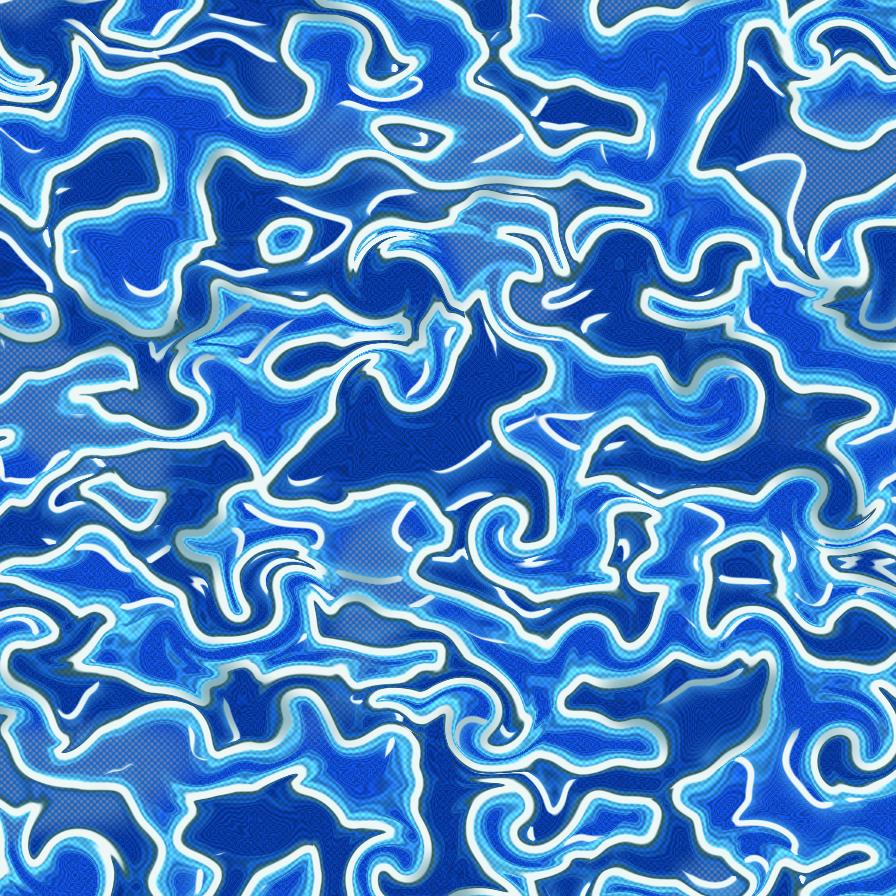
Write a WebGL 2 fragment shader that draws this pattern.

```glsl
#version 300 es
precision highp float;
// Curling blue ribbons and dark pools, outlined by soft white contour lines.
// Gradient noise is bent by scattered vortices; its zero contours, measured
// as distances, give the outlines, the banded shading and the loose strokes.

#define RIBBON_SCALE vec2(8.6, 13.4)
#define DETAIL 0.22
#define RIBBON_BIAS 0.20
#define SWIRL_CELLS 8.0
#define SWIRL_RADIUS 0.62
#define SWIRL_TURN 2.9
#define LINE_HALF_WIDTH 0.0042
#define LINE_SOFTNESS 0.0013
#define PATCH_LEVEL 0.14
#define WEAVE_COUNT 140.0
#define WEAVE_DEPTH 0.24
#define BAND_DEPTH 0.15

uniform vec2 u_resolution;
out vec4 fragColor;

const float TAU = 6.2832;
const vec3 WHITE = vec3(0.93, 0.97, 0.96);
const vec3 CYAN  = vec3(0.33, 0.77, 0.98);
const vec3 AZURE = vec3(0.17, 0.52, 0.87);
const vec3 ROYAL = vec3(0.06, 0.29, 0.80);
const vec3 DEEP  = vec3(0.08, 0.34, 0.70);
const vec3 NAVY  = vec3(0.03, 0.22, 0.62);
const vec3 SLATE = vec3(0.22, 0.43, 0.49);
const vec3 HAZE  = vec3(0.13, 0.46, 0.84);
const vec3 RUST  = vec3(0.55, 0.51, 0.54);

vec2 hash2(vec2 p) {
    vec3 q = fract(p.xyx * vec3(0.1031, 0.1030, 0.0973));
    q += dot(q, q.yzx + 33.33);
    return fract((q.xx + q.yz) * q.zy);
}

float cornerSlope(vec2 cell, vec2 offset) {
    float angle = TAU * hash2(cell + 71.0).x;
    return dot(vec2(cos(angle), sin(angle)), offset);
}

float gradientNoise(vec2 p) {
    vec2 i = floor(p), f = p - i, e = vec2(0.0, 1.0);
    vec2 u = f * f * f * (f * (f * 6.0 - 15.0) + 10.0);
    return mix(mix(cornerSlope(i, f), cornerSlope(i + e.yx, f - e.yx), u.x),
               mix(cornerSlope(i + e, f - e), cornerSlope(i + 1.0, f - 1.0), u.x), u.y);
}

// Rotates space around one jittered centre per cell
vec2 swirl(vec2 p) {
    vec2 g = p * SWIRL_CELLS, home = floor(g), shift = vec2(0.0);
    for (int y = -1; y <= 1; y++)
    for (int x = -1; x <= 1; x++) {
        vec2 cell = home + vec2(x, y);
        vec2 d = g - cell - 0.25 - 0.5 * hash2(cell + 13.0);
        float fall = 1.0 - smoothstep(0.0, SWIRL_RADIUS, length(d));
        float turn = 2.0 * hash2(cell + 47.0).y - 1.0;
        float a = SWIRL_TURN * turn * abs(turn) * fall;
        shift += mat2(cos(a), sin(a), -sin(a), cos(a)) * d - d;
    }
    return p + shift / SWIRL_CELLS;
}

// x: ribbons (positive) against pools (negative), y: loose strokes
vec2 fields(vec2 p) {
    vec2 q = swirl(p);
    q.y += 0.10 * gradientNoise(q * 3.0 + 5.0);
    float rings = RIBBON_BIAS - abs(gradientNoise(p * vec2(3.2, 3.8) + 19.0));
    float ribbons = gradientNoise(q * RIBBON_SCALE + 3.0)
                  + DETAIL * gradientNoise(q * RIBBON_SCALE * 2.1 + 31.0);
    return vec2(ribbons + 0.55 * rings, gradientNoise(q * vec2(9.0, 14.0) + 57.0));
}

float lineMask(float dist, float halfWidth, float soft) {
    return 1.0 - smoothstep(halfWidth - soft, halfWidth + soft, abs(dist));
}

void main() {
    float size = min(u_resolution.x, u_resolution.y);
    vec2 p = gl_FragCoord.xy / size;
    float soft = max(LINE_SOFTNESS, 0.7 / size);

    // Approximate distances to both sets of contours
    const float STEP = 0.001;
    vec2 f = fields(p);
    vec2 dx = (fields(p + vec2(STEP, 0.0)) - f) / STEP;
    vec2 dy = (fields(p + vec2(0.0, STEP)) - f) / STEP;
    vec2 dist = f / sqrt(dx * dx + dy * dy + 3.0);
    float d = dist.x, away = abs(d);

    // Ribbons glow at their rims, pools sink to navy
    float tone = gradientNoise(p * vec2(13.0, 19.0) + 83.0);
    vec3 ribbon = mix(CYAN, AZURE, smoothstep(0.008, 0.016, d));
    ribbon = mix(ribbon, ROYAL, smoothstep(0.017, 0.034, d + 0.016 * tone));
    vec3 pool = mix(SLATE, DEEP, smoothstep(0.0065, 0.0105, away));
    pool = mix(pool, NAVY, smoothstep(0.011, 0.026, away + 0.020 * tone));
    vec3 color = mix(pool, ribbon, smoothstep(-soft, soft, d));
    color *= 1.0 + BAND_DEPTH * sin(away * 760.0 + 4.0 * tone);

    // Hazy patches with a fine woven dot lattice
    vec2 wave = sin(p * WEAVE_COUNT * TAU);
    float weave = 0.5 + 0.5 * wave.x * wave.y;
    float hazy = smoothstep(PATCH_LEVEL, PATCH_LEVEL + 0.14, gradientNoise(p * 4.3 + 41.0));
    hazy *= smoothstep(0.006, 0.016, away);
    color = mix(color, mix(HAZE, RUST, weave * weave), 0.85 * hazy);
    color *= 1.0 + WEAVE_DEPTH * (weave - 0.5);

    // Loose strokes with tapered ends and a one-sided glow
    float gate = smoothstep(-0.06, 0.08, gradientNoise(p * 6.5 + 97.0));
    gate *= smoothstep(0.008, 0.015, away);
    float glow = gate * exp(-abs(dist.y) / 0.010) * smoothstep(-0.006, 0.003, dist.y);
    color = mix(color, CYAN, 0.7 * glow);
    float stroke = lineMask(dist.y, mix(-soft, 0.85 * LINE_HALF_WIDTH, gate), soft);

    // White outlines, dimmed to slate here and there
    float dim = smoothstep(0.14, 0.42, gradientNoise(p * 7.0 + 113.0));
    float outline = max(lineMask(d, LINE_HALF_WIDTH, soft), stroke);
    color = mix(color, mix(WHITE, SLATE + 0.15, 0.7 * dim), outline);
    fragColor = vec4(color, 1.0);
}
```
